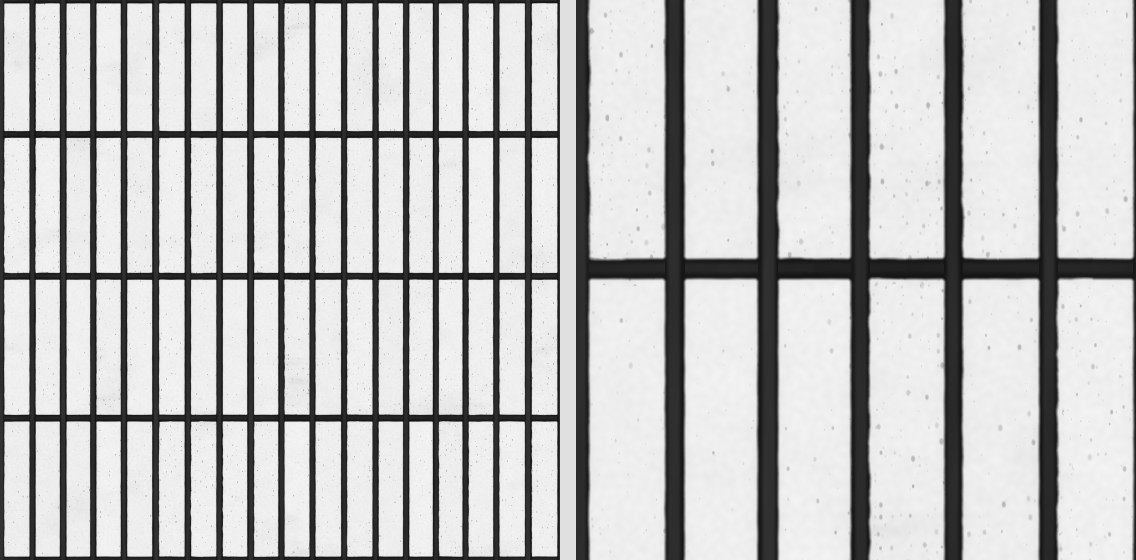
Left, the full canvas; right, a detail of the centre.
Reproduce this texture procedurally as a Shadertoy shader.

```glsl
// Wall of tall stacked white tiles with dark, slightly uneven joints.

#define COLS 18.0            // tiles across
#define ROWS 4.0             // tiles down
#define ROW_PITCH 0.2533     // row height; the top row takes the remainder
#define JOINT_HALF vec2(0.0058, 0.0060)
#define DRIFT 0.0013         // sideways drift of the upright joints
#define ROUGHNESS 0.0007     // raggedness of the tile edges
#define CORNER 0.0020        // corner radius of the tiles
#define SOFTNESS 0.0026      // width of the tile edge blend
#define TILE_TONE 0.936
#define JOINT_TONE 0.178
#define JOINT_SHADOW 0.090
#define SPECK_CHANCE 0.16

const float TAU = 6.2831853;

vec2 hash2(vec2 p) {
    vec3 q = fract(p.xyx * vec3(0.1031, 0.1030, 0.0973));
    q += dot(q, q.yzx + 33.33);
    return fract((q.xx + q.yz) * q.zy);
}

// Gradient noise in about -0.7..0.7 that repeats after "period" cells.
float gradientNoise(vec2 uv, vec2 period) {
    vec2 p = uv * period, cell = floor(p), f = p - cell;
    vec2 w = f * f * f * (f * (f * 6.0 - 15.0) + 10.0);
    vec4 g;
    for (int i = 0; i < 4; i++) {
        vec2 corner = vec2(i & 1, i >> 1);
        float a = TAU * hash2(mod(cell + corner, period) + period).x;
        g[i] = dot(vec2(cos(a), sin(a)), f - corner);
    }
    return mix(mix(g.x, g.y, w.x), mix(g.z, g.w, w.x), w.y);
}

float fbm(vec2 uv, vec2 period) {
    float sum = 0.0, amp = 1.0;
    for (int i = 0; i < 4; i++) {
        sum += amp * gradientNoise(uv, period);
        period *= 2.0;
        amp *= 0.5;
    }
    return sum;
}

// Centre of an upright joint: even spacing plus a smooth drift.
float jointX(float k) {
    float a = TAU * k / COLS;
    float drift = -0.5 - 1.3 * cos(a) + cos(2.0 * a - 1.05) + 1.3 * cos(3.0 * a - 0.8);
    return k / COLS + 0.002 + DRIFT * drift;
}

// Tiny scattered pits, one candidate per grid cell.
float specks(vec2 uv, float count, float chance) {
    vec2 p = uv * count, cell = floor(p);
    vec2 place = hash2(cell + 17.0), kind = hash2(cell + 191.0);
    vec2 d = (fract(p) - 0.25 - 0.5 * place) * vec2(1.2, 0.8);
    float radius = mix(0.10, 0.25, kind.y);
    return step(kind.x, chance) * smoothstep(radius, radius * 0.3, length(d)) * (0.4 + 0.6 * place.x);
}

void mainImage(out vec4 fragColor, in vec2 fragCoord) {
    vec2 uv = fragCoord / iResolution.xy;
    float blend = max(SOFTNESS, 1.2 / iResolution.y);

    // Nearest joints and the tile beside them
    vec2 k = vec2(round((uv.x - 0.002) * COLS), round(uv.y / ROW_PITCH));
    vec2 d = uv - vec2(jointX(k.x), min(k.y * ROW_PITCH, 1.0));
    vec2 tile = mod(k + min(sign(d), 0.0), vec2(COLS, ROWS));
    vec2 tileRand = hash2(tile + 5.0);
    vec2 jointRand = hash2(vec2(mod(k.x, COLS), 71.0));

    // Rounded tile outline, worn most on its left side
    float wear = d.x > 0.0 ? 0.4 + 1.3 * tileRand.x : 0.5;
    float ragged = wear * fbm(uv, vec2(40.0, 60.0));
    vec2 halfWidth = JOINT_HALF * vec2(0.93 + 0.14 * jointRand.x, 1.0);
    vec2 q = halfWidth - abs(d) + CORNER;
    float edge = length(max(q, 0.0)) + min(max(q.x, q.y), 0.0) - CORNER;
    edge += ROUGHNESS * ragged;
    float tileMask = smoothstep(0.5, -0.5, edge / blend);

    // Joints: pale core, shadowed flanks, uprights lying over the beds
    vec2 t = d / halfWidth;
    float uprightCore = 1.0 - smoothstep(0.35, 0.90, abs(t.x + 0.30 * (jointRand.y - 0.5)));
    float bedCore = 1.0 - smoothstep(0.20, 0.85, abs(t.y - 0.1));
    float upright = step(abs(t.x), 1.0);
    float core = mix(0.62 * bedCore, uprightCore, upright);
    float joint = mix(JOINT_SHADOW, JOINT_TONE, core);
    joint += 0.025 * fbm(uv, mix(vec2(10.0, 80.0), vec2(90.0, 10.0), upright));
    joint += 0.03 * (jointRand.x - 0.5) * core;

    // Tile face: fine grain, faint streaks, smudges and specks
    float smudge = max(fbm(uv + 0.13, vec2(7.0, 11.0)) - 0.18, 0.0);
    float streak = max(gradientNoise(uv, vec2(14.0, 70.0)) - 0.15, 0.0);
    float face = TILE_TONE + 0.012 * (tileRand.y - 0.5);
    face += 0.020 * gradientNoise(uv, vec2(210.0)) + 0.010 * fbm(uv, vec2(40.0));
    face -= 0.05 * smudge + 0.07 * streak * smoothstep(0.0, 0.4, smudge);
    face -= 0.035 * exp(edge / 0.0022);
    float grime = SPECK_CHANCE * (0.35 + tileRand.x + 2.0 * smudge);
    grime *= 1.0 + 1.2 * exp(edge / 0.007);
    face -= 0.22 * specks(uv, 110.0, grime) + 0.10 * specks(uv + 0.37, 190.0, grime);

    fragColor = vec4(vec3(mix(joint, face, tileMask)), 1.0);
}
```
